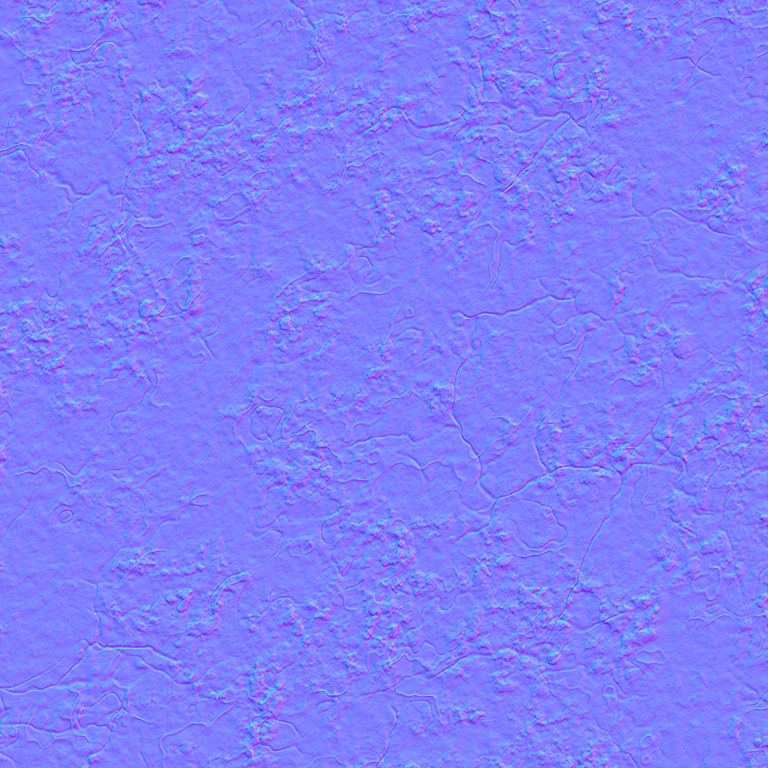
A WebGL 1 fragment shader for this texture map:

```glsl
precision highp float;
// Tangent-space normal map of old, cracked plaster.
// A height field sums fine grain, small lumps, wriggling creases and broken
// cell cracks; its finite differences give the normal, stored as colour.

uniform vec2 u_resolution;

const float SAMPLE_STEP   = 0.0014;  // spacing of the height samples
const vec2  SLOPE_GAIN    = vec2(0.76, 1.0);
const float STREAK        = 0.25;    // stretch of features along the rising diagonal

const float GRAIN_SCALE   = 78.0;
const float GRAIN_SMOOTH  = 0.0017;  // grain height on the even areas
const float GRAIN_ROUGH   = 0.0034;  // grain height on the worn areas
const float PATCH_SCALE   = 8.0;

const float LUMP_SCALE    = 58.0;
const float LUMP_HEIGHT   = 0.0017;

const float CREASE_SCALE  = 15.0;
const float CREASE_WIDTH  = 0.026;   // in noise units
const float CREASE_HEIGHT = 0.0009;

const float CRACK_SCALE   = 4.2;
const float CRACK_WIDTH   = 0.0058;
const float CRACK_DEPTH   = 0.0013;
const float HAIRLINE_SCALE = 9.0;
const float HAIRLINE_DEPTH = 0.0009;

float hash(vec2 p) {
  vec3 q = fract(vec3(p.xyx) * vec3(0.1031, 0.1030, 0.0973));
  q += dot(q, q.yzx + 33.33);
  return fract((q.x + q.y) * q.z);
}

vec2 hash2(vec2 p) {
  return vec2(hash(p), hash(p + 71.7));
}

float noise(vec2 p) {
  vec2 cell = floor(p);
  vec2 f = fract(p);
  f = f * f * f * (f * (f * 6.0 - 15.0) + 10.0);
  float low  = mix(hash(cell), hash(cell + vec2(1.0, 0.0)), f.x);
  float high = mix(hash(cell + vec2(0.0, 1.0)), hash(cell + 1.0), f.x);
  return mix(low, high, f.y);
}

// Three octaves, each turned against the last to hide the lattice
float fbm(vec2 p) {
  float sum = 0.0;
  float amplitude = 0.5;
  for (int i = 0; i < 3; i++) {
    sum += amplitude * noise(p);
    p = mat2(1.62, 1.24, -1.24, 1.62) * p + 17.3;
    amplitude *= 0.5;
  }
  return sum / 0.875;
}

// Distance to the border between the two nearest cell centres
float cellBorder(vec2 p) {
  vec2 cell = floor(p);
  vec2 nearest = vec2(9.0);
  vec2 second = vec2(9.0);
  for (int y = -1; y <= 1; y++) {
    for (int x = -1; x <= 1; x++) {
      vec2 id = cell + vec2(float(x), float(y));
      vec2 toCentre = id + 0.1 + 0.8 * hash2(id) - p;
      float d = dot(toCentre, toCentre);
      if (d < dot(nearest, nearest)) {
        second = nearest;
        nearest = toCentre;
      } else if (d < dot(second, second)) {
        second = toCentre;
      }
    }
  }
  float gap = dot(second, second) - dot(nearest, nearest);
  return 0.5 * gap / max(length(second - nearest), 0.001);
}

// Rounded groove along cell borders, 1 at the bottom and 0 outside
float groove(vec2 p, float scale) {
  return 1.0 - smoothstep(0.0, CRACK_WIDTH, cellBorder(p * scale) / scale);
}

// Thin line along one level of a noise field
float crease(float field) {
  float t = field / CREASE_WIDTH;
  return exp(-t * t);
}

float height(vec2 uv) {
  // Compress across the diagonal so that features lean up to the right
  vec2 p = uv + STREAK * 0.5 * (uv.x - uv.y) * vec2(1.0, -1.0) + 3.0;

  // Worn patches with ragged outlines
  float wear = fbm(p * PATCH_SCALE) + 0.45 * (noise(p * 29.0) - 0.5);
  float rough = smoothstep(0.36, 0.78, wear);
  float h = fbm(p * GRAIN_SCALE) * mix(GRAIN_SMOOTH, GRAIN_ROUGH, rough);

  // Small lumps with flat ground between them
  float lump = smoothstep(0.48, 0.76, fbm(p * LUMP_SCALE + 31.0));
  h += LUMP_HEIGHT * lump * (0.15 + 1.1 * rough);

  // Short creases, raised on one level and sunk on another
  float field = fbm(p * CREASE_SCALE + 40.0) + 0.10 * (noise(p * 70.0) - 0.5);
  float creaseMask = smoothstep(0.35, 0.75, noise(p * 17.0 + 12.0));
  h += CREASE_HEIGHT * creaseMask * (crease(field - 0.42) - crease(field - 0.60));

  // Jagged cracks that break off and start again
  vec2 wander = vec2(fbm(p * 7.0 + 9.0), fbm(p * 7.0 + 57.0)) - 0.5;
  vec2 jitter = vec2(noise(p * 36.0 + 5.0), noise(p * 36.0 + 83.0)) - 0.5;
  vec2 tremble = vec2(noise(p * 85.0 + 15.0), noise(p * 85.0 + 49.0)) - 0.5;
  vec2 q = p + 0.15 * wander + 0.017 * jitter + 0.006 * tremble;
  float crackMask = smoothstep(0.40, 0.72, fbm(p * 6.0 + 21.0));
  float hairMask = smoothstep(0.42, 0.75, fbm(p * 11.0 + 64.0));
  h -= CRACK_DEPTH * crackMask * groove(q, CRACK_SCALE);
  h -= HAIRLINE_DEPTH * hairMask * groove(q + 7.0, HAIRLINE_SCALE);
  return h;
}

void main() {
  vec2 uv = gl_FragCoord.xy / u_resolution;
  float here = height(uv);
  vec2 rise = vec2(height(uv + vec2(SAMPLE_STEP, 0.0)),
                   height(uv + vec2(0.0, SAMPLE_STEP))) - here;
  vec3 normal = normalize(vec3(-SLOPE_GAIN * rise / SAMPLE_STEP, 1.0));
  gl_FragColor = vec4(normal * 0.5 + 0.5, 1.0);
}
```
